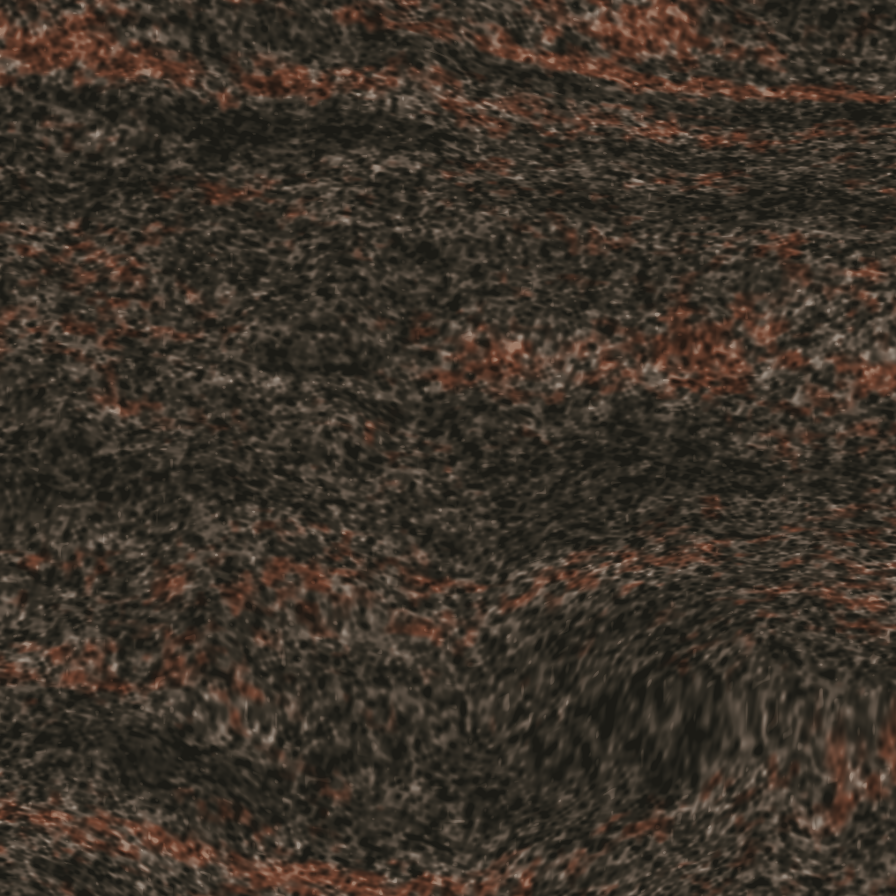
This texture is drawn by a Shadertoy shader. Its source:

```glsl
// Dark polished granite with fine grains and drifting rust-red veins.
#define GRAIN_SIZE vec2(0.0092, 0.0068)
#define GRAIN_CONTRAST 1.22
#define BAND_CONTRAST 0.26
#define STREAK_CONTRAST 0.22
#define BASE_TONE 0.37
#define RUST_LEVEL 0.46
#define RUST_EDGE vec2(0.46, 0.84)
#define SPECK_STRENGTH 0.28

// Integer hash of a lattice cell, in 0..1
float hash(ivec2 cell, uint seed) {
    uint h = uint(cell.x) * 1597334677u ^ uint(cell.y) * 3812015801u;
    h ^= seed * 2654435769u;
    h = (h ^ (h >> 16)) * 2146121005u;
    h = (h ^ (h >> 15)) * 2221713035u;
    h ^= h >> 16;
    return float(h >> 8) / 16777216.0;
}

// Smooth value noise, centred on zero
float noise(vec2 p, uint seed) {
    ivec2 cell = ivec2(floor(p));
    vec2 f = fract(p);
    f = f * f * (3.0 - 2.0 * f);
    float low = mix(hash(cell, seed), hash(cell + ivec2(1, 0), seed), f.x);
    float high = mix(hash(cell + ivec2(0, 1), seed), hash(cell + ivec2(1, 1), seed), f.x);
    return mix(low, high, f.y) - 0.5;
}

// Bends the horizontal layers of the stone
vec2 flow(vec2 p) {
    float fall = 0.14 * smoothstep(0.1, 0.9, p.x) * smoothstep(0.7, 0.95, p.y);
    float d = (p.y - 0.28) / 0.13;
    float rise = 0.10 * smoothstep(0.5, 0.9, p.x) * exp(-d * d);
    float sag = 0.07 * smoothstep(0.0, 0.45, p.x) * (1.0 - smoothstep(0.5, 0.9, p.x));
    sag *= 1.0 - smoothstep(0.1, 0.35, p.y);
    float waver = 0.035 * noise(p * vec2(4.0, 6.0), 1u) + 0.014 * noise(p * vec2(13.0, 17.0), 2u);
    return vec2(p.x, p.y + fall - rise + sag + waver);
}

// Main layers: x is the rust gain, y the tone gain
vec2 layers(vec2 q) {
    // centre, half width, rust, tone
    const vec4 bands[9] = vec4[9](
        vec4(1.020, 0.013, 0.28, 0.12), vec4(0.985, 0.016, -0.12, -0.12),
        vec4(0.942, 0.020, 0.30, 0.12), vec4(0.885, 0.022, -0.20, -0.17),
        vec4(0.600, 0.070, 0.07, 0.05), vec4(0.470, 0.050, -0.12, -0.08),
        vec4(0.250, 0.018, 0.14, 0.07), vec4(0.165, 0.040, -0.12, -0.09),
        vec4(0.095, 0.025, 0.14, 0.09));
    vec2 sum = vec2(0.0);
    for (int i = 0; i < 9; i++) {
        float d = (q.y - bands[i].x) / bands[i].y;
        float fade = clamp(0.85 + 1.2 * noise(vec2(q.x * 4.0, float(i) * 7.3), 3u), 0.0, 1.3);
        sum += bands[i].zw * exp(-d * d) * fade;
    }
    return sum;
}

// Colour ramp from dark mica to pale feldspar
vec3 stoneColor(float t) {
    vec3 c = mix(vec3(0.105, 0.103, 0.083), vec3(0.215, 0.193, 0.157), clamp(t / 0.4, 0.0, 1.0));
    c = mix(c, vec3(0.405, 0.350, 0.300), clamp((t - 0.4) / 0.4, 0.0, 1.0));
    return mix(c, vec3(0.600, 0.550, 0.500), clamp((t - 0.8) / 0.35, 0.0, 1.0));
}

// Colour ramp of the iron-stained grains
vec3 rustColor(float t) {
    vec3 c = mix(vec3(0.145, 0.100, 0.075), vec3(0.290, 0.180, 0.130), clamp(t / 0.4, 0.0, 1.0));
    c = mix(c, vec3(0.450, 0.270, 0.195), clamp((t - 0.4) / 0.4, 0.0, 1.0));
    return mix(c, vec3(0.620, 0.480, 0.400), clamp((t - 0.8) / 0.35, 0.0, 1.0));
}

void mainImage(out vec4 fragColor, in vec2 fragCoord) {
    vec2 p = fragCoord / iResolution.xy;
    vec2 q = flow(p);
    vec2 layer = layers(q);

    // Fine grains in two turned lattices, so no grid shows
    vec2 g = q / GRAIN_SIZE;
    vec2 turned = mat2(0.94, 0.34, -0.34, 0.94) * g;
    float grain = 0.58 * noise(g + 0.8 * noise(g * 0.45, 4u), 5u) + 0.50 * noise(turned * 1.6, 6u);

    // Broad shading and thin dark streaks along the flow
    float band = noise(q * vec2(3.0, 15.0), 7u) + 0.7 * noise(q * vec2(8.0, 42.0), 8u);
    float streak = noise(q * vec2(24.0, 100.0), 9u) + 0.6 * noise(q * vec2(45.0, 70.0), 10u);

    // Rust stains, from blotches down to single grains
    float rust = RUST_LEVEL + layer.x + 0.30 * band;
    rust += 0.25 * noise(q * vec2(9.0, 14.0), 11u) + 0.34 * noise(q * vec2(34.0, 58.0), 12u);
    rust += 0.36 * noise(q * vec2(80.0, 115.0), 13u);
    rust = smoothstep(RUST_EDGE.x, RUST_EDGE.y, rust);

    // Brightness, with calmer grain inside the dark layers
    float shade = layer.y + BAND_CONTRAST * band + STREAK_CONTRAST * streak;
    float tone = BASE_TONE + shade + 0.06 * rust;
    tone += GRAIN_CONTRAST * grain * clamp(1.0 + 1.2 * shade, 0.65, 1.2);
    tone += SPECK_STRENGTH * smoothstep(0.34, 0.48, noise(q * vec2(120.0, 140.0), 14u));

    fragColor = vec4(mix(stoneColor(tone), rustColor(tone), rust), 1.0);
}
```
